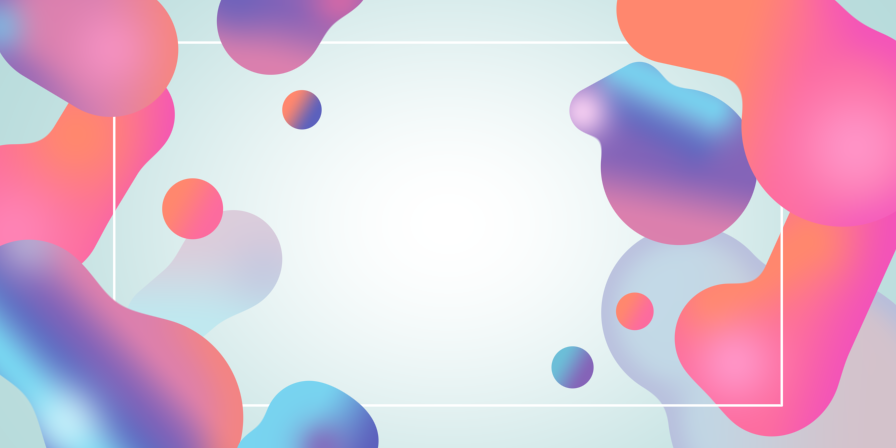
A Shadertoy shader for this background:

```glsl
// Glossy liquid gradient blobs around a thin white frame on a pale mint backdrop.

const vec3 WHITE   = vec3(1.0);
const vec3 ORANGE  = vec3(1.0, 0.53, 0.43);
const vec3 PINK    = vec3(0.99, 0.42, 0.62);
const vec3 ROSE    = vec3(1.0, 0.60, 0.80);
const vec3 MAGENTA = vec3(0.95, 0.32, 0.73);
const vec3 MAUVE   = vec3(0.86, 0.50, 0.68);
const vec3 PURPLE  = vec3(0.52, 0.39, 0.72);
const vec3 INDIGO  = vec3(0.36, 0.38, 0.74);
const vec3 CYAN    = vec3(0.47, 0.83, 0.94);
const vec3 LILAC   = vec3(0.71, 0.73, 0.86);

// Distances to a disc and to a capsule
float disc(vec2 p, vec2 c, float r) { return length(p - c) - r; }

float capsule(vec2 p, vec2 a, vec2 b, float r) {
    vec2 ab = b - a;
    float t = clamp(dot(p - a, ab) / dot(ab, ab), 0.0, 1.0);
    return length(p - a - ab * t) - r;
}

// Smooth union gives the liquid necks
float melt(float a, float b, float k) {
    float h = max(k - abs(a - b), 0.0) / k;
    return min(a, b) - h * h * k * 0.25;
}

float glow(float d, float width) { return exp(-d * d / (width * width)); }

float spot(vec2 p, vec2 c, float width) { return glow(length(p - c), width); }

// Paints a shape with an antialiased edge
void layer(inout vec3 base, vec3 paint, float d, float alpha) {
    float w = 0.8 / iResolution.y;
    base = mix(base, paint, alpha * smoothstep(w, -w, d));
}

void ball(inout vec3 base, vec2 p, vec2 c, float r, vec3 from, vec3 to) {
    float t = dot(p - c, vec2(0.85, -0.5)) / r;
    layer(base, mix(from, to, smoothstep(-0.8, 0.8, t)), disc(p, c, r), 1.0);
}

void mainImage(out vec4 fragColor, in vec2 fragCoord) {
    vec2 p = fragCoord / iResolution.xy * vec2(2.0, 1.0);
    vec2 q = p - vec2(1.0, 0.5);

    // Backdrop
    vec3 col = mix(WHITE, vec3(0.72, 0.86, 0.86), smoothstep(0.0, 1.2, length(q * vec2(1.0, 1.25))));

    // Translucent blob, right
    float d = melt(disc(p, vec2(1.537, 0.302), 0.195), disc(p, vec2(1.797, 0.089), 0.307), 0.06);
    vec3 c = mix(vec3(0.75, 0.84, 0.90), vec3(0.84, 0.75, 0.79), smoothstep(1.5, 1.95, p.x));
    layer(col, mix(c, LILAC, 0.9 * glow(d, 0.045)), d, 0.9);

    // Translucent blob, left
    d = melt(disc(p, vec2(0.521, 0.422), 0.109), capsule(p, vec2(0.5, 0.4), vec2(0.365, 0.284), 0.085), 0.05);
    c = mix(vec3(0.74, 0.91, 0.94), vec3(0.86, 0.79, 0.85), smoothstep(0.27, 0.47, p.y));
    layer(col, mix(c, LILAC, 0.5 * spot(p, vec2(0.59, 0.39), 0.09)), d, 0.9);

    // Pink blob, left
    d = melt(disc(p, vec2(0.292, 0.745), 0.096), capsule(p, vec2(0.26, 0.74), vec2(0.117, 0.505), 0.107), 0.04);
    d = melt(d, disc(p, vec2(0.03, 0.518), 0.16), 0.06);
    c = mix(PINK, MAGENTA, smoothstep(0.22, 0.4, p.x + 0.3 * (0.65 - p.y)));
    c = mix(c, ORANGE, spot(p, vec2(0.17, 0.70), 0.14));
    layer(col, mix(c, ROSE, 0.5 * spot(p, vec2(0.03, 0.48), 0.12)), d, 1.0);

    // Pink blob, lower right
    d = melt(disc(p, vec2(1.628, 0.245), 0.122), disc(p, vec2(1.719, 0.154), 0.127), 0.06);
    d = melt(d, capsule(p, vec2(1.914, 0.557), vec2(1.75, 0.193), 0.125), 0.06);
    c = mix(PINK, MAGENTA, smoothstep(1.75, 1.94, p.x - 0.3 * (p.y - 0.25)));
    c = mix(c, ORANGE, glow(capsule(p, vec2(1.8, 0.46), vec2(1.6, 0.33), 0.0), 0.1));
    layer(col, mix(c, ROSE, 0.85 * spot(p, vec2(1.64, 0.19), 0.09)), d, 1.0);

    // Frame
    vec2 e = abs(q) - vec2(0.745, 0.405);
    float box = length(max(e, 0.0)) + min(max(e.x, e.y), 0.0);
    layer(col, WHITE, abs(box) - 0.0027, 1.0);

    // Rosy blob, upper left
    d = capsule(p, vec2(0.13, 0.96), vec2(0.247, 0.89), 0.151);
    c = mix(MAUVE, ORANGE, 0.75 * smoothstep(0.2, 0.42, p.x));
    c = mix(c, PURPLE, 0.8 * glow(d, 0.06) * smoothstep(0.28, 0.0, p.x));
    c = mix(c, CYAN, 0.6 * spot(p, vec2(0.0, 0.94), 0.06));
    layer(col, mix(c, ROSE, 0.6 * spot(p, vec2(0.25, 0.89), 0.09)), d, 1.0);

    // Violet blob, top
    d = melt(disc(p, vec2(0.604, 0.953), 0.12), disc(p, vec2(0.742, 1.05), 0.085), 0.08);
    c = mix(MAUVE, PURPLE, smoothstep(0.85, 1.0, p.y + 0.25 * (p.x - 0.6)));
    c = mix(c, INDIGO, 0.5 * spot(p, vec2(0.52, 1.0), 0.08));
    layer(col, mix(c, PINK, 0.6 * spot(p, vec2(0.76, 1.0), 0.07)), d, 1.0);

    // Banded blob, lower left
    d = melt(disc(p, vec2(0.065, 0.31), 0.155), disc(p, vec2(0.318, 0.068), 0.225), 0.16);
    float band = dot(p - vec2(0.0, 0.24), vec2(0.74, 0.67));
    c = mix(INDIGO, PURPLE, smoothstep(0.06, 0.16, band));
    c = mix(c, MAUVE, smoothstep(0.13, 0.25, band));
    c = mix(c, ORANGE, 0.65 * glow(d, 0.08) * smoothstep(0.3, 0.5, p.x));
    c = mix(c, LILAC, 0.7 * spot(p, vec2(0.06, 0.46), 0.08));
    c = mix(c, CYAN, glow(band + 0.02, 0.07));
    layer(col, mix(c, WHITE, 0.5 * spot(p, vec2(0.15, 0.06), 0.08)), d, 1.0);

    // Blue blob, bottom
    d = melt(disc(p, vec2(0.69, 0.05), 0.1), disc(p, vec2(0.755, 0.016), 0.09), 0.05);
    d = melt(d, disc(p, vec2(0.586, -0.02), 0.06), 0.05);
    c = mix(CYAN, INDIGO, smoothstep(0.65, 0.84, p.x - 0.5 * p.y));
    layer(col, mix(c, PURPLE, 0.8 * spot(p, vec2(0.72, 0.0), 0.06)), d, 1.0);

    // Violet blob, upper right
    d = melt(capsule(p, vec2(1.323, 0.753), vec2(1.427, 0.81), 0.052), disc(p, vec2(1.516, 0.628), 0.175), 0.06);
    c = mix(MAUVE, PURPLE, smoothstep(0.49, 0.64, p.y + 0.2 * (p.x - 1.5)));
    c = mix(c, INDIGO, 0.8 * glow(capsule(p, vec2(1.38, 0.77), vec2(1.55, 0.68), 0.0), 0.055));
    c = mix(c, CYAN, 0.95 * glow(capsule(p, vec2(1.39, 0.85), vec2(1.59, 0.76), 0.0), 0.065));
    layer(col, mix(c, vec3(0.93, 0.78, 0.93), spot(p, vec2(1.3, 0.75), 0.06)), d, 1.0);

    // Pink blob, upper right
    d = melt(disc(p, vec2(1.88, 0.719), 0.225), capsule(p, vec2(1.497, 0.979), vec2(1.77, 0.92), 0.121), 0.08);
    c = mix(ORANGE, PINK, smoothstep(1.6, 1.82, p.x + 0.3 * (0.8 - p.y)));
    c = mix(c, MAGENTA, 0.9 * glow(d, 0.08) * smoothstep(1.75, 1.95, p.x));
    layer(col, mix(c, ROSE, 0.85 * spot(p, vec2(1.91, 0.67), 0.13)), d, 1.0);

    // Small balls
    ball(col, p, vec2(0.674, 0.755), 0.044, ORANGE, INDIGO);
    ball(col, p, vec2(0.43, 0.534), 0.068, ORANGE, PINK);
    ball(col, p, vec2(1.417, 0.305), 0.042, ORANGE, PINK);
    ball(col, p, vec2(1.278, 0.18), 0.047, CYAN * 0.9, PURPLE);

    fragColor = vec4(col, 1.0);
}
```
